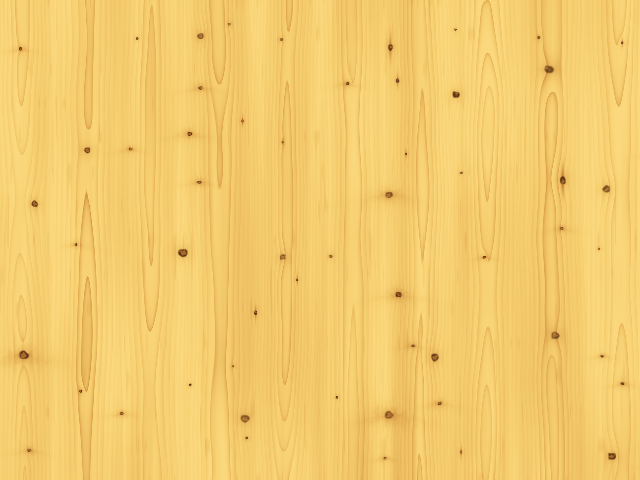
This texture is drawn by a Shadertoy shader. Its source:

```glsl
// Pale varnished pine boards with upright cathedral grain and small dark knots.

float hash(vec2 p) {
    return fract(sin(dot(p, vec2(127.1, 311.7))) * 43758.5453);
}

float noise(vec2 p) {
    vec2 i = floor(p), f = fract(p);
    f = f * f * (3.0 - 2.0 * f);
    return mix(mix(hash(i), hash(i + vec2(1, 0)), f.x),
               mix(hash(i + vec2(0, 1)), hash(i + vec2(1, 1)), f.x), f.y);
}

// Darkness 0..1 to wood colour, honey cream to ochre
vec3 woodColor(float t) {
    t = clamp(t, 0.0, 1.0);
    return vec3(0.983 - 0.203 * t, 0.845 - 0.365 * t, 0.49 - 0.29 * pow(t, 0.75));
}

// Growth rings of one board: nested pointed ovals at the heart, straight lines beside it
float growthRings(vec2 p, float bump) {
    float boardX = (p.x + 0.03) / 0.139;
    float board = floor(boardX);
    float seed = hash(vec2(board, 4.0));
    float across = (fract(boardX) - 0.5) * 0.139;
    across += 0.020 * (noise(vec2(board * 7.3, p.y * 1.8)) - 0.5);
    across += 0.005 * (noise(vec2(board * 3.1, p.y * 10.0)) - 0.5);

    float depth = 0.003 + 0.032 * noise(vec2(board * 17.7, p.y * 3.2 + seed * 9.0));
    depth += 0.005 * noise(vec2(board * 11.3, p.y * 8.0));
    float radius = length(vec2(across, depth));
    float spacing = mix(0.0066, 0.0098, seed);
    float phase = (radius + bump) / spacing + seed * 5.0;
    phase += 0.6 * noise(vec2(p.x * 30.0, p.y * 5.0));

    // Crisp outer edge of even width, with a soft shade inside it
    float f = fract(phase);
    float slope = max(abs(across) / radius, 0.15);
    float inside = (1.0 - f) * spacing / slope;
    float rise = smoothstep(0.0, 0.0018, inside);
    float edge = exp(-inside / 0.0032) * rise;
    float shade = f * f * rise;

    float strength = mix(0.4, 1.0, hash(vec2(floor(phase), board)));
    strength *= mix(0.5, 1.25, noise(vec2(board * 5.9, p.y * 5.0)));
    float heart = exp(-pow(across / 0.027, 2.0)) * mix(0.55, 1.0, hash(vec2(board, 9.0)));
    float core = smoothstep(0.015, 0.008, radius) * strength;
    return edge * (0.13 + 0.85 * heart * strength) + shade * 0.30 * heart * strength + 0.18 * core;
}

void mainImage(out vec4 fragColor, in vec2 fragCoord) {
    vec2 p = fragCoord / iResolution.y;
    float bump = 0.0, stain = 0.0, knot = 0.0;
    vec3 knotColor = vec3(0.3, 0.16, 0.06);

    // Knots, at most one per cell
    for (int j = -1; j <= 1; j++) {
        for (int i = -1; i <= 1; i++) {
            vec2 cell = floor(p / 0.11) + vec2(i, j);
            if (hash(cell + 31.0) > 0.56) continue;
            vec2 jitter = vec2(hash(cell + 3.7), hash(cell + 8.2));
            float size = mix(0.0026, 0.0088, pow(hash(cell + 12.4), 2.8));
            float kind = hash(cell + 21.6);
            vec2 q = (p - (cell + 0.15 + 0.7 * jitter) * 0.11) / size;

            float wobble = noise(q * 1.1 + cell * 7.0);
            float r = length(q / vec2(mix(0.8, 1.3, kind), 1.0)) + 0.5 * (wobble - 0.5);
            float cover = smoothstep(1.25, 0.7, r) * mix(0.6, 0.95, hash(cell + 40.3));
            if (cover > knot) {
                knot = cover;
                knotColor = mix(vec3(0.64, 0.38, 0.14), vec3(0.28, 0.14, 0.05),
                                smoothstep(0.2, 0.8, r + 0.9 * (noise(q * 2.2 + cell) - 0.5)));
            }

            // Halo, sideways branch shadow, upright crack
            stain += 0.6 * exp(-1.0 * r);
            float branch = abs(q.y + 0.2 * abs(q.x) + 2.0 * (wobble - 0.5));
            stain += 0.32 * step(0.65, kind) * exp(-0.6 * branch - 0.17 * abs(q.x));
            stain += 0.6 * step(kind, 0.25) * exp(-5.0 * q.x * q.x - 0.07 * q.y * q.y);
            bump += 0.9 * size * exp(-dot(q * q, vec2(0.12, 0.03)));
        }
    }

    // Broad upright bands, fine fibres and faint clouds
    float bands = noise(vec2(p.x * 24.0, p.y * 0.8));
    float streaks = noise(vec2(p.x * 80.0 + 40.0, p.y * 1.8));
    float fibres = noise(vec2(p.x * 190.0, p.y * 7.0));
    float clouds = noise(p * vec2(8.0, 4.0) + 60.0);
    float tone = 0.055 + 0.19 * (bands - 0.5) + 0.11 * (streaks - 0.5) + 0.06 * (fibres - 0.5);
    tone += 0.14 * (clouds - 0.5) + 0.05 * (0.5 - p.y);

    // Short resin flecks
    float flecks = smoothstep(0.85, 0.98, noise(vec2(p.x * 170.0 + 9.0, p.y * 14.0)));
    tone = max(tone, -0.02) + growthRings(p, bump) + stain + 0.12 * flecks;

    fragColor = vec4(mix(woodColor(tone), knotColor, knot), 1.0);
}
```
